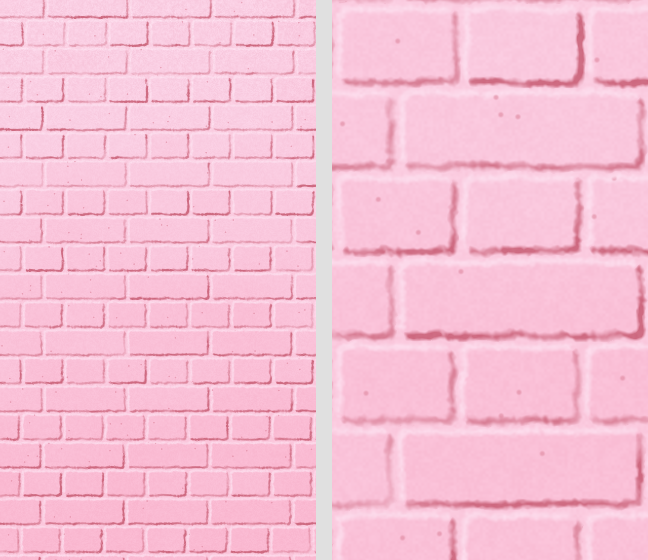
Left: the whole. Right: its middle third, enlarged.
Write a Shadertoy shader that draws this texture.

```glsl
// Pink painted brick wall: rows of long stretchers alternate with rows of short headers.
// A rounded-box height field is lit from the upper left, so lower right edges go dark,
// while noise roughens the outlines, the paint and the depth of every joint.

float hash(vec2 p) {
    vec3 q = fract(vec3(p.xyx) * 0.1031);
    q += dot(q, q.yzx + 33.33);
    return fract((q.x + q.y) * q.z);
}

float noise(vec2 p) {
    vec2 i = floor(p), f = fract(p);
    f = f * f * (3.0 - 2.0 * f);
    return mix(mix(hash(i), hash(i + vec2(1, 0)), f.x),
               mix(hash(i + vec2(0, 1)), hash(i + vec2(1, 1)), f.x), f.y);
}

// Returns signed distance to the brick outline (x) and the brick's cell (yz).
vec3 brick(vec2 p) {
    p += 1.8 * (vec2(noise(p * 0.16 + 40.0), noise(p * 0.16 + 90.0)) - 0.5);
    p += 1.3 * (vec2(noise(p * 0.5 + 7.0), noise(p * 0.5 + 61.0)) - 0.5);
    float row = floor((p.y - 26.0) / 38.6);
    bool header = mod(row, 2.0) < 0.5;
    float pitch = header ? 57.0 : 114.0;
    float start = (header ? 33.0 : 62.0) - 5.0 * p.y / 768.0;
    start += 2.0 * (hash(vec2(row + 30.0, 5.0)) - 0.5);
    float column = floor((p.x - start) / pitch);
    vec2 local = vec2(p.x - start - (column + 0.5) * pitch,
                      p.y - 26.0 - (row + 0.5) * 38.6);
    vec2 q = abs(local) - vec2(pitch, 38.6) * 0.5 + 2.5 + 3.5;
    float d = length(max(q, 0.0)) + min(max(q.x, q.y), 0.0) - 3.5;
    return vec3(d, column + 20.0, row + 20.0);
}

float height(vec2 p) {
    return smoothstep(1.5, -1.5, brick(p).x);
}

void mainImage(out vec4 fragColor, in vec2 fragCoord) {
    // Wall space is 432 by 768 units with y running down.
    vec2 uv = fragCoord / iResolution.xy;
    vec2 p = vec2(uv.x, 1.0 - uv.y) * vec2(432.0, 768.0);
    vec3 b = brick(p);
    float tone = hash(b.yz);

    // Paint: paler at the top, rosier at the bottom, with soft blotches.
    float paleness = smoothstep(0.0, 1.0, uv.y) + 0.12 * (0.5 - uv.x);
    paleness += 0.25 * (noise(p * 0.012) - 0.5) + 0.16 * (tone - 0.5);
    vec3 color = mix(vec3(0.98, 0.725, 0.82), vec3(0.98, 0.81, 0.89), clamp(paleness, 0.0, 1.0));

    // Mortar catches a little more light than the brick faces.
    float mortar = smoothstep(-1.0, 1.5, b.x);
    color = mix(color, vec3(0.985, 0.81, 0.885), 0.6 * mortar);

    // Relief: bright upper left edges, uneven dark lower right edges.
    vec2 toShade = vec2(1.2, 1.3);
    float relief = height(p + toShade) - height(p - toShade);
    float wear = mix(0.4, 1.15, hash(b.yz + 17.0)) * mix(0.45, 1.3, noise(p * 0.07 + 23.0));
    color = mix(color, vec3(0.99, 0.875, 0.935), 0.75 * max(relief, 0.0));
    color = mix(color, vec3(0.79, 0.38, 0.47), min(max(-relief, 0.0) * wear, 0.9));

    // Grain and coarse bumps, strongest in the upper rows.
    float rough = mix(0.025, 0.05, smoothstep(0.65, 1.0, uv.y));
    float grain = noise(p * 0.75) + 0.6 * noise(p * 0.3) - 0.8;
    color += rough * grain * vec3(0.35, 1.0, 0.85);

    // Rare pits scattered over the faces.
    vec2 cell = floor(p / 9.0);
    vec2 center = 2.0 + 5.0 * vec2(hash(cell + 3.0), hash(cell + 8.0));
    float pit = smoothstep(1.7, 0.4, length(p - cell * 9.0 - center));
    pit *= step(0.95, hash(cell + 51.0)) * (1.0 - mortar);
    color = mix(color, vec3(0.87, 0.53, 0.62), 0.6 * pit);

    fragColor = vec4(clamp(color, 0.0, 1.0), 1.0);
}
```
